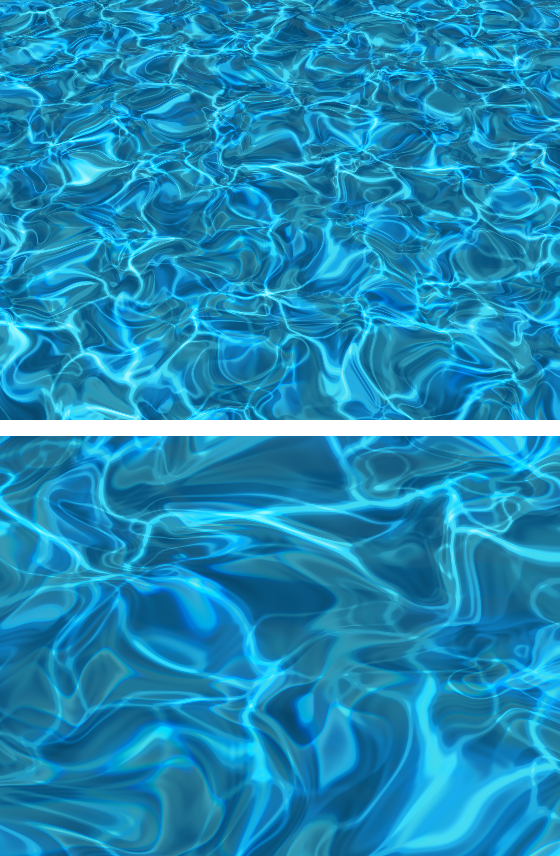
Top, the full canvas; bottom, a detail of the centre.
Give the GLSL for this texture, as a WebGL 2 fragment shader.

```glsl
#version 300 es
precision highp float;
// Sunlit pool water seen at a slant: a bright web of caustic lines over blue depths.
// A perspective plane is bent by gradient noise; warped cell borders give the web,
// and folds and level lines of noise give the glowing loops, with slight colour fringes.
#define HORIZON 2.1
#define FLATTEN 2.4
#define CELLS 14.5
#define WARP 0.6
#define LINE_WIDTH 0.036
#define FRINGE 0.02
#define DEEP vec3(0.03, 0.34, 0.51)
#define TEAL vec3(0.11, 0.47, 0.60)
#define AZURE vec3(0.05, 0.48, 0.73)
#define PALE vec3(0.18, 0.60, 0.72)
#define BRIGHT vec3(0.14, 0.68, 0.88)
#define GLINT vec3(0.29, 0.85, 0.94)

uniform vec2 u_resolution;
out vec4 fragColor;

vec2 hash2(vec2 cell) {
  uvec2 v = uvec2(ivec2(cell)) * 1664525u + 1013904u;
  v.x += v.y * 1664525u;
  v.y += v.x * 1664525u;
  v ^= v >> 16u;
  v.x += v.y * 1664525u;
  v.y += v.x * 1664525u;
  v ^= v >> 16u;
  return vec2(v & 65535u) / 65535.0;
}

float cornerSlope(vec2 cell, vec2 offset) {
  float angle = 6.2832 * hash2(cell).x;
  return dot(vec2(cos(angle), sin(angle)), offset);
}

float gradientNoise(vec2 p) {
  vec2 i = floor(p), f = p - i;
  vec2 s = f * f * f * (f * (f * 6.0 - 15.0) + 10.0);
  vec2 e = vec2(1.0, 0.0);
  float low = mix(cornerSlope(i, f), cornerSlope(i + e, f - e), s.x);
  float high = mix(cornerSlope(i + e.yx, f - e.yx), cornerSlope(i + 1.0, f - 1.0), s.x);
  return 1.4 * mix(low, high, s.y);
}

vec2 noise2(vec2 p) {
  return vec2(gradientNoise(p), gradientNoise(p + vec2(37.3, 91.7)));
}

// Distance to the nearest border between scattered cells.
float cellBorder(vec2 p) {
  vec2 i = floor(p), f = p - i, nearCell = vec2(0.0), nearest = vec2(9.0);
  for (int y = -1; y <= 1; y++)
    for (int x = -1; x <= 1; x++) {
      vec2 g = vec2(x, y), r = g + hash2(i + g) - f;
      if (dot(r, r) < dot(nearest, nearest)) { nearest = r; nearCell = g; }
    }
  float d = 9.0;
  for (int y = -2; y <= 2; y++)
    for (int x = -2; x <= 2; x++) {
      vec2 g = nearCell + vec2(x, y), r = g + hash2(i + g) - f, gap = r - nearest;
      if (dot(gap, gap) > 1e-5) d = min(d, dot(0.5 * (r + nearest), normalize(gap)));
    }
  return d;
}

// Light with one crisp rim that fades to the inside, split by colour.
vec3 fold(float x, float width, float fade) {
  vec3 v = x + FRINGE * vec3(-1.0, 0.0, 1.0);
  return smoothstep(vec3(-width), vec3(width), v) * exp(-fade * max(v, 0.0));
}

vec3 thinLine(float d, float width) {
  vec3 v = (d + FRINGE * vec3(0.5, 0.0, -0.5)) / width;
  return exp(-v * v);
}

vec3 poolColor(float light, float blueness) {
  vec3 c = mix(DEEP, mix(TEAL, AZURE, blueness), smoothstep(0.08, 0.34, light));
  c = mix(c, mix(PALE, BRIGHT, blueness), smoothstep(0.34, 0.58, light));
  c = mix(c, GLINT, smoothstep(0.66, 1.0, light));
  c = mix(c, vec3(0.70, 0.96, 0.97), smoothstep(1.1, 1.8, light));
  return c * (1.0 - 0.25 * smoothstep(0.1, -0.12, light));
}

void main() {
  vec2 uv = gl_FragCoord.xy / u_resolution.y;
  float depth = 1.0 / (HORIZON - uv.y);
  vec2 plane = CELLS * depth * vec2(uv.x - 0.667, FLATTEN);
  float pixel = CELLS * depth * depth * FLATTEN / u_resolution.y;

  // Bent water surface
  vec2 q = plane + WARP * noise2(plane * 0.7);
  q += 0.32 * WARP * noise2(q * 1.8 + 13.0);
  float swell = gradientNoise(q * 0.8 + 5.0);
  float loops = gradientNoise(q * 1.1 + 21.0) + 0.2 * gradientNoise(q * 2.6);
  float ripples = gradientNoise(q * vec2(1.5, 1.9) + 47.0);
  float patches = gradientNoise(plane * 0.6 + 63.0);
  float busy = smoothstep(-0.2, 0.25, patches);

  // Soft depth shading and faint contour rings
  float shade = 0.20 + 0.17 * swell + 0.22 * gradientNoise(q * 2.6 + 8.0) - 0.06 * uv.y;
  shade += 0.03 * sin(40.0 * loops + 9.0 * ripples);

  // Caustic folds, loops and web
  float blur = 0.03 + 0.6 * pixel;
  vec3 light = vec3(shade);
  light += 0.46 * fold(loops - 0.2, blur, 6.0);
  light += 0.46 * fold(ripples - 0.2, blur, 6.0) * (0.3 + 0.7 * busy);
  light += 0.25 * fold(-loops - 0.33, blur, 9.0);
  float strength = clamp(0.62 + 0.6 * gradientNoise(q * 0.8 + 77.0), 0.3, 0.95) * (1.08 - 0.25 * uv.y);
  float width = LINE_WIDTH * (0.55 + 0.6 * strength) + 0.35 * pixel;
  float border = cellBorder(q * 0.78);
  light += strength * thinLine(border, width) + 0.12 * strength * exp(-9.0 * border);
  float fine = cellBorder(q * vec2(1.3, 1.5) + 31.0);
  light += (0.12 + 0.5 * busy) * strength * thinLine(fine, width * 1.2);
  light += 0.55 * strength * thinLine(abs(ripples + 0.2), width * 1.4);
  light += 0.4 * strength * thinLine(abs(loops - 0.42), width * 1.3);

  // Water colour, rainbow fringes and dull sky streaks
  float blueness = smoothstep(-0.1, 0.3, gradientNoise(q * 1.2 + 55.0) + 0.1 * (light.g - 0.5));
  vec3 color = poolColor(light.g, blueness);
  color += (0.35 + 0.7 * busy) * (light - light.g) * vec3(1.0, 0.0, 0.7);
  float streak = gradientNoise(uv * vec2(12.0, 42.0) + 1.5 * noise2(uv * 8.0));
  float sky = smoothstep(0.05, 0.3, streak) * smoothstep(0.1, 0.9, uv.y) * smoothstep(0.7, 0.25, light.g);
  color = mix(color, vec3(0.17, 0.40, 0.51), 0.5 * sky);
  fragColor = vec4(clamp(color, 0.0, 1.0), 1.0);
}
```
